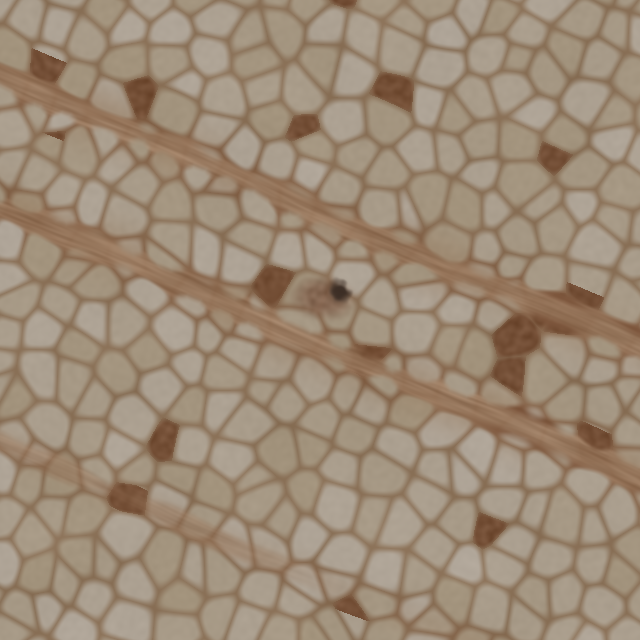
Give the GLSL for this texture, as a Shadertoy shader.

```glsl
// Plant tissue under a microscope: rounded pale cells, brown walls and slanted fibre bands.

vec2 hash2(vec2 p) {
    vec3 q = fract(p.xyx * vec3(0.1031, 0.1030, 0.0973));
    q += dot(q, q.yzx + 33.33);
    return fract((q.xx + q.yz) * q.zy);
}

float gradientNoise(vec2 p) {
    vec2 i = floor(p), f = fract(p);
    vec2 u = f * f * f * (f * (f * 6.0 - 15.0) + 10.0);
    vec2 o = vec2(0.0, 1.0);
    float a = dot(hash2(i) * 2.0 - 1.0, f);
    float b = dot(hash2(i + o.yx) * 2.0 - 1.0, f - o.yx);
    float c = dot(hash2(i + o) * 2.0 - 1.0, f - o);
    float d = dot(hash2(i + 1.0) * 2.0 - 1.0, f - 1.0);
    return mix(mix(a, b, u.x), mix(c, d, u.x), u.y);
}

vec2 cellSite(vec2 id) {
    return id + 0.5 + 0.72 * (hash2(id) - 0.5);
}

// Small weights give small cells
float cellWeight(vec2 id) {
    return 0.2 * hash2(id + 37.0).x;
}

// Rounded distance to the wall of a weighted Voronoi cell; also returns the cell id
float cellWall(vec2 p, out vec2 id) {
    vec2 base = floor(p);
    float nearest = 1e3;
    id = base;
    for (int y = -1; y <= 1; y++)
    for (int x = -1; x <= 1; x++) {
        vec2 c = base + vec2(x, y);
        vec2 r = cellSite(c) - p;
        float power = dot(r, r) - cellWeight(c);
        if (power < nearest) { nearest = power; id = c; }
    }
    vec2 home = cellSite(id);
    float sum = 0.0;
    for (int y = -2; y <= 2; y++)
    for (int x = -2; x <= 2; x++) {
        if (x == 0 && y == 0) continue;
        vec2 c = id + vec2(x, y);
        vec2 s = cellSite(c);
        float power = dot(s - p, s - p) - cellWeight(c);
        float border = (power - nearest) / (2.0 * length(s - home));
        sum += exp(-14.0 * border);
    }
    return -log(sum) / 14.0;
}

void mainImage(out vec4 fragColor, in vec2 fragCoord) {
    vec2 uv = fragCoord / iResolution.xy;

    // Frame turned so that x runs along the fibres
    vec2 p = mat2(0.922, 0.387, -0.387, 0.922) * uv;
    p.y += 0.022 * gradientNoise(vec2(p.x * 2.6, 4.3));
    vec2 warp = vec2(gradientNoise(p * 6.0 + 9.0), gradientNoise(p * 6.0 + 31.0));
    vec2 id;
    float wall = cellWall((p + 1.0 + 0.018 * warp) * 17.5, id);
    vec2 cellRandom = hash2(id + 71.0);
    float patchy = gradientNoise(p * 9.0 + 50.0);
    float fine = gradientNoise(p * 75.0);

    // Two strong bands and a faint one
    float upper = abs(p.y - 0.810);
    float lower = abs(p.y - 0.622);
    float faint = abs(p.y - 0.282);
    float band = min(upper, lower);
    float halo = exp(-band * band * 500.0) + 0.5 * exp(-faint * faint * 1500.0);

    // Pale cells and their walls
    vec3 pale = mix(vec3(0.635, 0.575, 0.485), vec3(0.69, 0.65, 0.60), cellRandom.x);
    pale = mix(pale, vec3(0.60, 0.49, 0.38), halo * 0.6 * smoothstep(0.5, 0.9, cellRandom.y));
    pale += 0.022 * fine + 0.02 * patchy;
    vec3 wallColor = mix(vec3(0.535, 0.435, 0.335), vec3(0.51, 0.365, 0.26), clamp(halo, 0.0, 1.0));
    wallColor += 0.06 * patchy;
    vec3 color = mix(wallColor, pale, smoothstep(-0.06, 0.16, wall));

    // The smallest cells are filled with brown, more often beside the bands
    float small = hash2(id + 37.0).x;
    float stained = step(small, 0.03 + 0.09 * halo);
    vec3 brown = vec3(0.43, 0.275, 0.175) + 0.09 * fine;
    color = mix(color, brown, stained * 0.9 * smoothstep(-0.1, 0.08, wall));

    // Streaked fibres, with rust along their edges
    float streak = gradientNoise(vec2(p.x * 7.0, p.y * 95.0));
    float thread = gradientNoise(vec2(p.x * 16.0, p.y * 190.0) + 20.0);
    vec3 fibre = vec3(0.585, 0.455, 0.35) + vec3(0.12, 0.13, 0.13) * streak + 0.07 * thread;
    float rust = smoothstep(0.008, 0.022, band) * smoothstep(0.0, 0.35, patchy);
    fibre = mix(fibre, vec3(0.46, 0.30, 0.20), 0.75 * rust);
    float reach = 0.022 + 0.018 * patchy - 0.035 * clamp(wall, 0.0, 0.3);
    float cover = 1.0 - smoothstep(reach - 0.006, reach + 0.008, band);
    color = mix(color, fibre, 0.92 * cover);
    float faintCover = 1.0 - smoothstep(0.004, 0.020, faint + 0.02 * patchy);
    color = mix(color, fibre, 0.55 * faintCover * smoothstep(0.55, 0.2, p.x));

    // One dark speck with a brown smear
    vec2 speck = uv - vec2(0.53, 0.545) + 0.012 * warp;
    float smear = length((speck + vec2(0.025, 0.012)) * vec2(0.8, 1.2));
    color = mix(color, vec3(0.49, 0.36, 0.28) + 0.15 * fine, 0.8 * smoothstep(0.05, 0.015, smear));
    color = mix(color, vec3(0.21, 0.16, 0.13), 0.9 * smoothstep(0.024, 0.006, length(speck + 0.01 * fine)));

    fragColor = vec4(color, 1.0);
}
```
